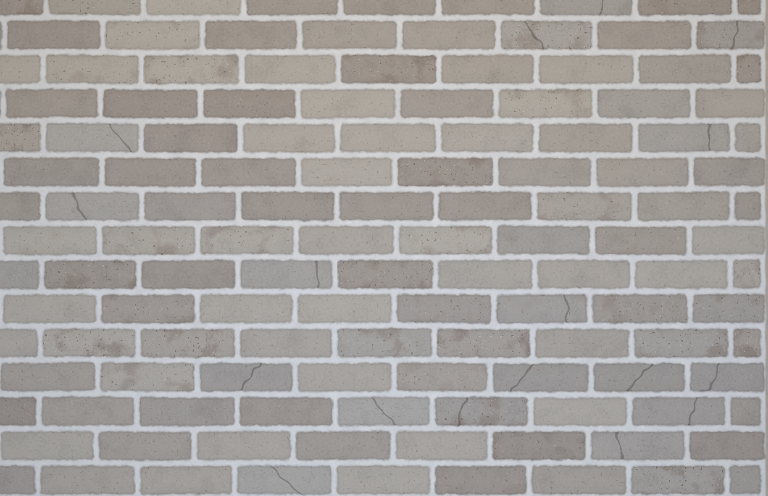
Reproduce this texture procedurally as a Shadertoy shader.

```glsl
vec2 hash2(vec2 p) {
    vec3 h = fract(p.xyx * vec3(.1031, .1030, .0973));
    h += dot(h, h.yzx + 33.33);
    return fract((h.xx + h.yz) * h.zy);
}

float gradientAt(vec2 cell, vec2 f, vec2 corner) {
    return dot(hash2(cell + corner) * 2. - 1., f - corner);
}

// Gradient noise, roughly -0.6 to 0.6
float noise(vec2 p) {
    vec2 i = floor(p), f = p - i;
    vec2 u = f * f * f * (f * (f * 6. - 15.) + 10.);
    return mix(mix(gradientAt(i, f, vec2(0, 0)), gradientAt(i, f, vec2(1, 0)), u.x),
               mix(gradientAt(i, f, vec2(0, 1)), gradientAt(i, f, vec2(1, 1)), u.x), u.y);
}

float fbm(vec2 p) {
    float sum = 0., amp = 1.;
    for (int i = 0; i < 4; i++) {
        sum += amp * noise(p);
        p = p * 2.03 + 17.3;
        amp *= .55;
    }
    return sum;
}

float roundBox(vec2 p, vec2 halfSize, float radius) {
    vec2 d = abs(p) - halfSize + radius;
    return length(max(d, 0.)) + min(max(d.x, d.y), 0.) - radius;
}

// Position of a vertical joint, slightly uneven
float joint(float index, float row) {
    return index + .03 * (hash2(vec2(index + 20., row + 5.)).x - .5);
}

void mainImage(out vec4 fragColor, in vec2 fragCoord) {
    vec2 uv = fragCoord / iResolution.y;
    float pixel = 14.5 / iResolution.y;
    const float brickLength = 2.88;

    // Courses counted downwards, one unit per course
    vec2 p = vec2(uv.x, 1. - uv.y) * 14.5 + vec2(0., .472);
    p.y += .04 * noise(p * .3 + 40.);
    float row = floor(p.y);
    float odd = mod(row, 2.);
    float shift = mix(.46, .05, odd) - .0055 * row;

    // Brick between its two joints, cut short at the wall end
    float x = p.x / brickLength - shift;
    float column = floor(x);
    float left = joint(column, row);
    float wallEnd = mix(7.75, 7.79, odd) - shift;
    float right = min(joint(column + 1., row), wallEnd);
    vec2 q = vec2((x - .5 * (left + right)) * brickLength, p.y - row - .5);
    vec2 id = vec2(column + 11., row + 3.);
    vec2 rnd = hash2(id), rnd2 = hash2(id + 57.);

    // Ragged outline
    vec2 halfSize = vec2(.5 * (right - left) * brickLength - .085, .41);
    float ragged = .045 * noise(p * 3.2) + .035 * noise(p * 9. + 9.);
    float d = roundBox(q, halfSize, .1) + ragged;
    float brickMask = 1. - smoothstep(-.02 - pixel * .5, .02 + pixel * .5, d);

    // Brick face: tone, mottling and grain
    float cloud = fbm(p * 1.3 + rnd * 30.);
    float grain = fbm(p * 13.);
    vec3 brick = mix(vec3(.585, .558, .54), vec3(.665, .65, .628), rnd.x);
    brick = mix(brick, vec3(.61, .61, .615), .5 * smoothstep(.6, 1., rnd2.y));
    brick += .045 * cloud + .035 * grain;

    // Brown weathering, heavier on some bricks and near their long edges
    float wear = smoothstep(.45, 1., rnd.y);
    float patches = smoothstep(-.1, .55, cloud + .6 * abs(q.y) + .3 * grain - .15);
    brick = mix(brick, vec3(.49, .445, .42), patches * (.1 + .55 * wear));

    // Dark pits and pale grit
    float pits = smoothstep(.28, .48, noise(p * 13. + 70.));
    float grit = smoothstep(.32, .5, noise(p * 15. + 130.));
    brick = mix(brick, vec3(.42, .36, .33), pits * (.25 + .4 * wear));
    brick = mix(brick, vec3(.76, .74, .71), grit * (.2 + .35 * wear));
    brick -= .045 * smoothstep(-.09, 0., d);

    // Hairline cracks on a few bricks
    float crackLine = q.x - (rnd2.x - .5) * 1.8 - (rnd.x - .5) * 2. * q.y + .2 * noise(p * 3.);
    float crack = 1. - smoothstep(.01, .025 + pixel, abs(crackLine));
    brick -= .13 * crack * step(.9, rnd2.y);

    // Mortar, shaded beside the bricks
    vec3 mortar = vec3(.795, .802, .818) + .035 * fbm(p * 2.) + .02 * grain;
    mortar -= .06 * (1. - smoothstep(0., .07, d));
    vec3 color = mix(mortar, brick, brickMask);

    // Tan return of the corner
    vec3 corner = vec3(.61, .58, .55) + .05 * fbm(p * 3.);
    color = mix(color, corner, .8 * smoothstep(1.54, 1.546, uv.x + .003 * noise(p * 2.)));

    // Warm top, cool base and dim outer edges
    color *= mix(vec3(.985, .995, 1.01), vec3(1.015, 1., .975), smoothstep(.2, 1., uv.y));
    vec2 fromCentre = uv - vec2(.8, .55);
    color *= 1.03 - .11 * dot(fromCentre, fromCentre);
    fragColor = vec4(clamp(color, 0., 1.), 1.);
}
```
